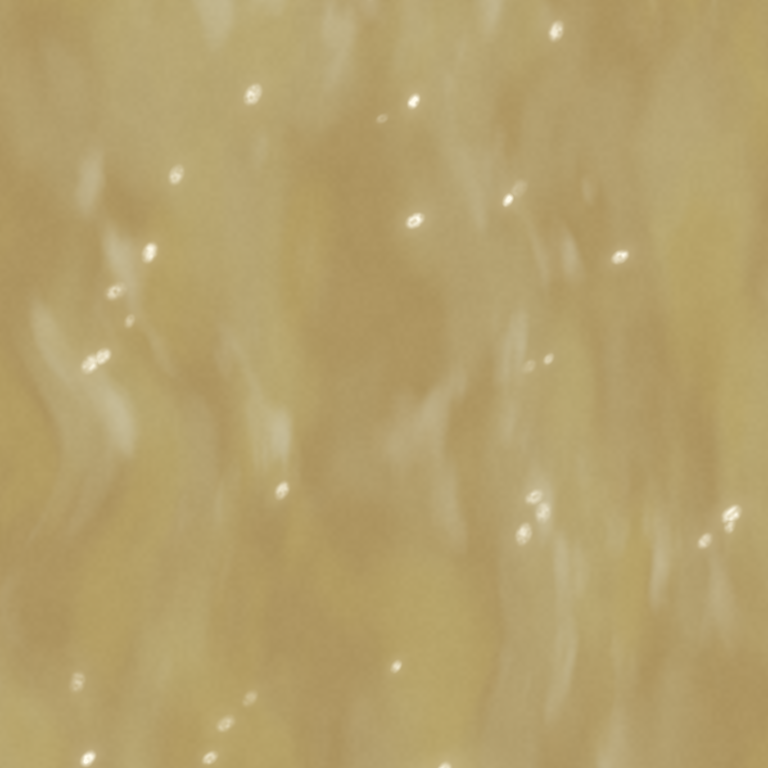
Reproduce this texture procedurally as a Shadertoy shader.

```glsl
// Soft, waxy tan surface with blurred upright streaks and a few wet glints.
// Warped value noise, stretched vertically, mixes the tans; a jittered grid
// scatters short slanted chains of small bright highlights over it.

float hash(vec2 p) {
    vec3 q = fract(vec3(p.xyx) * 0.1031);
    q += dot(q, q.yzx + 33.33);
    return fract((q.x + q.y) * q.z);
}

vec2 hash2(vec2 p) {
    return vec2(hash(p), hash(p + 57.3));
}

float noise(vec2 p) {
    vec2 cell = floor(p), f = fract(p);
    f = f * f * (3.0 - 2.0 * f);
    return mix(mix(hash(cell), hash(cell + vec2(1, 0)), f.x),
               mix(hash(cell + vec2(0, 1)), hash(cell + vec2(1, 1)), f.x), f.y);
}

// Few, quickly fading octaves keep the folds out of focus
float softNoise(vec2 p) {
    float sum = 0.0, amplitude = 0.58;
    for (int i = 0; i < 3; i++) {
        sum += amplitude * noise(p);
        p = mat2(0.96, 0.28, -0.28, 0.96) * p * 1.9 + 17.7;
        amplitude *= 0.47;
    }
    return sum;
}

// Returns the sharp highlight in x and its soft halo in y.
vec2 glints(vec2 uv) {
    const float CELLS = 5.0;
    vec2 home = floor(uv * CELLS), light = vec2(0.0);
    for (int y = -1; y <= 1; y++)
    for (int x = -1; x <= 1; x++) {
        vec2 cell = home + vec2(x, y);
        if (hash(cell + 11.7) > 0.56) continue;
        vec2 start = (cell + 0.1 + 0.8 * hash2(cell + 3.1)) / CELLS;
        float count = 1.0 + floor(2.7 * hash(cell + 23.9));
        for (float i = 0.0; i < count; i++) {
            vec2 seed = cell * 7.0 + i * 13.0 + 101.0;
            vec2 jitter = hash2(seed) - 0.5;
            vec2 d = uv - start - i * vec2(0.020, 0.030) - 0.034 * jitter;
            float angle = 0.95 + 0.9 * jitter.x;
            vec2 axis = vec2(cos(angle), sin(angle));
            d = vec2(dot(d, axis), dot(d, vec2(-axis.y, axis.x)));
            float size = mix(0.007, 0.0125, hash(seed + 5.0));
            float power = mix(0.2, 1.1, hash(seed + 9.0));
            float r = length(d / vec2(1.25, 0.85)) / size;
            float facets = 0.5 + 0.8 * noise(d * 210.0 + seed);
            float core = power * facets * (1.0 - smoothstep(0.3, 1.25, r));
            light = max(light, vec2(core, power * exp(-0.3 * r * r)));
        }
    }
    return light;
}

void mainImage(out vec4 fragColor, in vec2 fragCoord) {
    vec2 uv = fragCoord / iResolution.y;

    // Gentle sideways drift keeps the streaks from running straight
    vec2 warp = vec2(noise(uv * 5.0 + 3.0), noise(uv * 5.0 + 41.0)) - 0.5;
    vec2 p = uv + vec2(0.085, 0.06) * warp;

    // Broad folds: brown hollows, golden flanks, greyish ridges
    float fold = softNoise(p * vec2(11.0, 4.2) + 8.0);
    float tint = softNoise(p * vec2(12.0, 4.6) + 31.0);
    vec3 color = mix(vec3(0.678, 0.583, 0.376), vec3(0.722, 0.655, 0.445),
                     smoothstep(0.30, 0.74, fold));
    color = mix(color, vec3(0.722, 0.640, 0.392), 0.55 * smoothstep(0.52, 0.74, tint));
    color = mix(color, vec3(0.714, 0.646, 0.462), 0.65 * smoothstep(0.50, 0.24, tint));

    // Milky sheen in small soft strokes, strongest on the ridges
    float streak = softNoise(p * vec2(23.0, 9.0) + 73.0);
    float patches = smoothstep(0.30, 0.75, noise(p * vec2(8.0, 4.0) + 90.0));
    float sheen = smoothstep(0.46, 0.88, streak) * patches;
    color = mix(color, vec3(0.790, 0.755, 0.630), 0.80 * sheen);

    // Faint mottling and fine grain
    color += 0.020 * (softNoise(uv * vec2(36.0, 26.0)) - 0.5);
    color += 0.014 * (noise(uv * 170.0) - 0.5);

    // Wet highlights with a pale glow
    vec2 light = glints(uv);
    color = mix(color, vec3(0.80, 0.74, 0.59), 0.5 * min(light.y, 1.0));
    color = mix(color, vec3(1.0, 0.98, 0.91), clamp(light.x, 0.0, 1.0));

    fragColor = vec4(color, 1.0);
}
```
